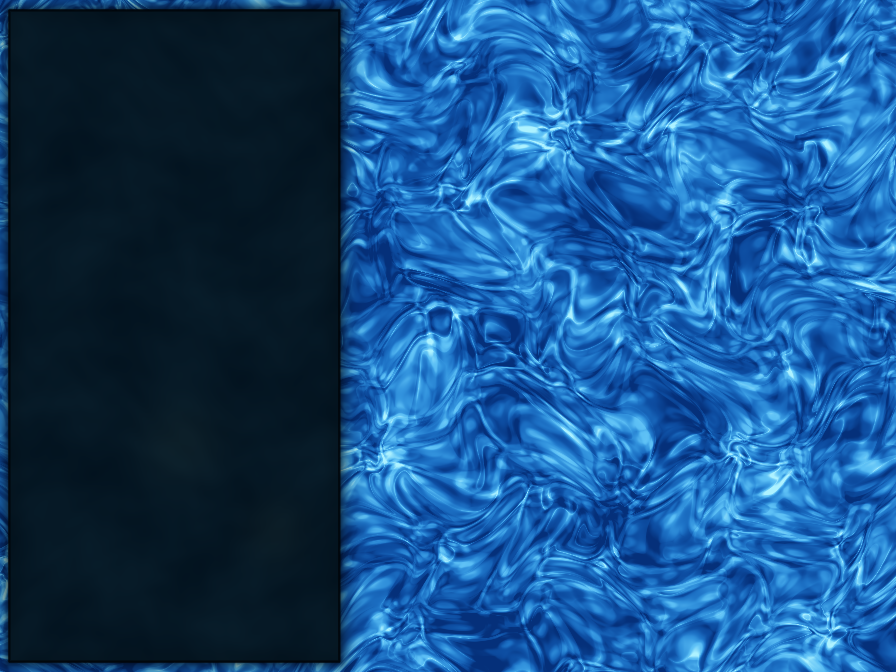
Give the GLSL for this background, as a WebGL 2 fragment shader.

```glsl
#version 300 es
precision highp float;

uniform vec2 u_resolution;
out vec4 fragColor;

#define PANEL_CENTER vec2(0.2595, 0.5)
#define PANEL_HALF vec2(0.2455, 0.4845)
#define BORDER_WIDTH 0.0018
#define SHADOW_REACH 0.012
#define SHADOW_STRENGTH 0.68
#define WARP_SIZE 0.026
#define WARP_FREQ 24.0
#define CELL_SCALE vec2(12.0, 15.0)
#define WATER_LEVEL 0.42
#define GLINT 0.42
#define BANDS 0.15
#define RIPPLE 0.15

const vec3 ABYSS = vec3(0.02, 0.19, 0.48);
const vec3 DEEP = vec3(0.05, 0.30, 0.63);
const vec3 BLUE = vec3(0.11, 0.44, 0.77);
const vec3 AZURE = vec3(0.20, 0.58, 0.87);
const vec3 PALE = vec3(0.36, 0.75, 0.96);
const vec3 SPARK = vec3(0.68, 0.95, 1.0);
const vec3 INK = vec3(0.020, 0.092, 0.142);

// Broad pools of light and shade: x, y, radius
const vec3 LIT[11] = vec3[11](
  vec3(0.78, 0.56, 0.075), vec3(1.11, 0.48, 0.10), vec3(0.81, 0.77, 0.07),
  vec3(1.03, 0.77, 0.08), vec3(0.59, 0.31, 0.06), vec3(0.83, 0.30, 0.05),
  vec3(1.13, 0.28, 0.08), vec3(1.20, 0.06, 0.08), vec3(0.62, 0.46, 0.06),
  vec3(1.29, 0.77, 0.06), vec3(0.73, 0.94, 0.08));
const vec3 SHADED[12] = vec3[12](
  vec3(0.62, 0.57, 0.06), vec3(0.76, 0.46, 0.075), vec3(0.89, 0.67, 0.06),
  vec3(0.955, 0.89, 0.04), vec3(1.15, 0.66, 0.05), vec3(1.21, 0.43, 0.06),
  vec3(1.02, 0.40, 0.06), vec3(0.72, 0.86, 0.05), vec3(1.04, 0.52, 0.04),
  vec3(0.90, 0.23, 0.07), vec3(0.56, 0.66, 0.045), vec3(0.73, 0.06, 0.09));

vec2 hash2(vec2 p) {
  return fract(sin(vec2(dot(p, vec2(127.1, 311.7)), dot(p, vec2(269.5, 183.3)))) * 43758.5);
}

mat2 rotation(float a) {
  return mat2(cos(a), sin(a), -sin(a), cos(a));
}

// Layered sines that fold the surface into small swirls
vec2 warp(vec2 p) {
  float size = WARP_SIZE, freq = WARP_FREQ;
  p += 0.03 * sin(8.3 * p.yx + vec2(2.0, 5.0));
  for (int i = 0; i < 4; i++) {
    float k = float(i);
    p += size * sin(freq * (rotation(1.1 + 1.7 * k) * p) + vec2(1.7, 4.1) * (k + 1.0));
    size *= 0.53;
    freq *= 1.7;
  }
  return p;
}

// Cellular noise: distance to the nearest point, and gap to the second
vec2 cells(vec2 p) {
  vec2 id = floor(p), f = fract(p);
  float first = 8.0, second = 8.0;
  for (int y = -1; y <= 1; y++) {
    for (int x = -1; x <= 1; x++) {
      vec2 o = vec2(x, y);
      float d = length(o + hash2(id + o) - f);
      second = min(second, max(first, d));
      first = min(first, d);
    }
  }
  return vec2(first, second - first);
}

float pool(vec2 p, vec3 spot) {
  vec2 d = (p - spot.xy) / spot.z;
  return exp(-dot(d, d));
}

float pools(vec2 p) {
  float sum = 0.0;
  for (int i = 0; i < 11; i++) sum += 0.25 * pool(p, LIT[i]);
  for (int i = 0; i < 12; i++) sum -= 0.31 * pool(p, SHADED[i]);
  return sum;
}

// Rotated sine layers, roughly -1 to 1
float layers(vec2 p) {
  float sum = 0.0, gain = 0.55;
  for (int i = 0; i < 4; i++) {
    p = rotation(1.25) * p + 1.3;
    sum += gain * sin(p.x + 1.4 * sin(0.8 * p.y)) * sin(p.y);
    p *= 1.75;
    gain *= 0.62;
  }
  return sum;
}

vec3 waterColor(float t) {
  vec3 c = mix(ABYSS, DEEP, smoothstep(-0.10, 0.18, t));
  c = mix(c, BLUE, smoothstep(0.15, 0.46, t));
  c = mix(c, AZURE, smoothstep(0.40, 0.66, t));
  c = mix(c, PALE, smoothstep(0.62, 0.88, t));
  return mix(c, SPARK, smoothstep(0.86, 1.30, t));
}

vec3 water(vec2 p) {
  vec2 q = warp(p);
  vec2 big = cells(q * CELL_SCALE);
  vec2 small = cells(mix(p, q, 0.8) * CELL_SCALE * vec2(2.3, 3.0) + 5.0);
  float swell = layers(q * vec2(17.0, 23.0));
  float patchy = smoothstep(-0.20, 0.40, layers(p * 23.0 + 4.0));
  float t = WATER_LEVEL + pools(mix(p, q, 0.4)) + 0.20 * swell;
  t += 0.18 * (big.x - 0.45);
  // Nested bands and crisp-edged facets that follow the swell
  float phase = 17.0 * swell + 8.0 * big.x;
  t += BANDS * sin(phase) * (0.3 + 0.7 * patchy);
  float facet = sin(0.4 * phase + 31.0 * q.x - 17.0 * q.y);
  t += 0.15 * (smoothstep(-0.14, 0.14, facet) - 0.5);
  // Short bright folds beside dark rims
  float crest = pow(1.0 - abs(sin(0.3 * phase + 13.0 * q.y)), 8.0);
  t += GLINT * crest * (0.2 + 0.8 * patchy);
  t += GLINT * exp(-10.0 * big.y) * patchy;
  t -= 0.20 * smoothstep(0.08, 0.16, big.y) * smoothstep(0.34, 0.19, big.y);
  // Scattered flecks of light and shade
  t += 0.28 * (smoothstep(0.34, 0.12, small.x) - 0.28);
  t -= 0.18 * (smoothstep(0.55, 0.72, small.x) - 0.15);
  // Fine flat wavelets, stronger towards the lower edge
  vec2 flow = mix(p, q, 0.6);
  float fine = sin(165.0 * flow.y + 50.0 * flow.x + 4.0 * swell);
  fine *= sin(66.0 * flow.x - 35.0 * flow.y + 3.0 * big.x);
  t += RIPPLE * fine * (0.9 + 0.5 * smoothstep(0.40, 0.05, p.y));
  t += 0.11 * layers(q.yx * vec2(105.0, 75.0));
  return waterColor(t);
}

vec3 panel(vec2 p, float depth) {
  vec2 q = p + 0.03 * sin(13.0 * p.yx + vec2(1.0, 3.0));
  vec3 c = INK + vec3(0.011, 0.020, 0.022) * layers(q * vec2(17.0, 22.0));
  c += vec3(0.022, 0.018, 0.006) * (pool(p, vec3(0.27, 0.34, 0.06)) + pool(p, vec3(0.41, 0.21, 0.05)));
  return c * mix(0.88, 1.0, smoothstep(0.0, 0.03, depth));
}

void main() {
  vec2 p = gl_FragCoord.xy / u_resolution.y;
  p.x *= 4.0 * u_resolution.y / (3.0 * u_resolution.x);
  float pixel = 1.0 / u_resolution.y;

  // Signed distance to the panel
  vec2 b = abs(p - PANEL_CENTER) - PANEL_HALF;
  float d = length(max(b, 0.0)) + min(max(b.x, b.y), 0.0);

  vec3 color = water(p) * (1.0 - SHADOW_STRENGTH * exp(-max(d, 0.0) / SHADOW_REACH));
  color = mix(panel(p, -d), color, smoothstep(-0.5 * pixel, 0.5 * pixel, d));
  float border = 1.0 - smoothstep(0.0, pixel, abs(d) - 0.5 * BORDER_WIDTH);
  color = mix(color, vec3(0.0, 0.015, 0.03), 0.85 * border);
  fragColor = vec4(clamp(color, 0.0, 1.0), 1.0);
}
```
